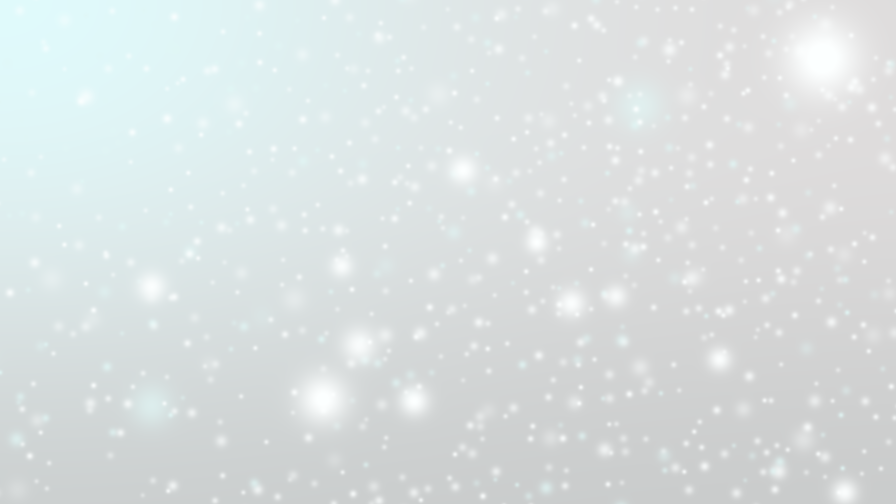
Give the GLSL for this background, as a Shadertoy shader.

```glsl
const vec3 SKY_TOP = vec3(0.872, 0.862, 0.862);
const vec3 SKY_BOTTOM = vec3(0.788, 0.796, 0.796);
const vec3 CYAN_LIGHT = vec3(0.878, 0.980, 0.985);
const vec3 SNOW_WHITE = vec3(0.99, 1.0, 1.0);
const vec3 SNOW_CYAN = vec3(0.88, 0.965, 0.96);

const vec2 LIGHT_STRETCH = vec2(0.85, 1.2);
const float LIGHT_FALLOFF = 1.7;
const vec2 DENSE_CENTER = vec2(1.22, 0.66);
const float DENSE_FALLOFF = 2.2;
const float SPARSE_DENSITY = 0.5;

// Large orbs: x, y, radius, strength
const vec4 ORB_SUN = vec4(1.632, 0.884, 0.072, 1.15);
const vec4 ORB_LOW = vec4(0.641, 0.208, 0.048, 1.05);
const vec4 ORB_HIGH = vec4(0.919, 0.662, 0.026, 1.00);
const vec4 ORB_PAIR = vec4(0.713, 0.315, 0.033, 0.90);
const vec4 ORB_SIDE = vec4(0.822, 0.204, 0.028, 1.00);
const vec4 ORB_LEFT = vec4(0.301, 0.431, 0.027, 0.95);
const vec4 ORB_MID = vec4(1.134, 0.398, 0.027, 0.95);
const vec4 ORB_SMALL = vec4(1.065, 0.519, 0.020, 1.00);
const vec4 ORB_RIGHT = vec4(1.428, 0.287, 0.022, 0.95);
const vec4 ORB_INNER = vec4(0.678, 0.472, 0.021, 0.90);
const vec4 ORB_CORNER = vec4(1.676, 0.023, 0.024, 0.95);
const vec4 ORB_NEAR = vec4(1.222, 0.412, 0.021, 0.85);
const vec4 HAZE_HIGH = vec4(1.269, 0.790, 0.046, 0.70);
const vec4 HAZE_LOW = vec4(0.301, 0.195, 0.040, 0.70);

float hash(vec2 p) {
    return fract(sin(dot(p, vec2(127.1, 311.7))) * 43758.5453);
}

float softDisc(vec2 p, vec2 center, float radius) {
    vec2 d = (p - center) / radius;
    return exp(-dot(d, d));
}

void addOrb(inout vec3 color, vec2 p, vec4 orb, vec3 tint) {
    float glow = orb.w * softDisc(p, orb.xy, orb.z);
    color = mix(color, tint, min(glow, 1.0));
}

// Snow is thickest around one region and thins out away from it
float snowDensity(vec2 p) {
    vec2 d = p - DENSE_CENTER;
    return mix(SPARSE_DENSITY, 1.0, exp(-DENSE_FALLOFF * dot(d, d)));
}

// One jittered grid of flakes; neighbours are visited so none is clipped
void addFlakes(inout vec3 color, vec2 p, float cell, vec2 radii,
               float amount, float strength, float seed) {
    vec2 home = floor(p / cell);
    for (int j = -1; j <= 1; j++) {
        for (int i = -1; i <= 1; i++) {
            vec2 id = home + vec2(i, j);
            vec2 key = id + seed;
            vec2 center = (id + vec2(hash(key), hash(key + 17.3))) * cell;
            float present = step(hash(key + 41.9), amount * snowDensity(center));
            float size = hash(key + 63.7);
            float radius = mix(radii.x, radii.y, size * size);
            float alpha = strength * mix(0.4, 1.0, hash(key + 89.1));
            vec3 tint = mix(SNOW_WHITE, SNOW_CYAN, step(0.75, hash(key + 101.3)));
            color = mix(color, tint, present * alpha * softDisc(p, center, radius));
        }
    }
}

void mainImage(out vec4 fragColor, in vec2 fragCoord) {
    vec2 p = fragCoord / iResolution.y;

    // Grey sky with a cool light in the upper left
    vec3 color = mix(SKY_BOTTOM, SKY_TOP, smoothstep(-0.1, 0.8, p.y));
    vec2 fromLight = (p - vec2(0.0, 1.0)) * LIGHT_STRETCH;
    float light = exp(-LIGHT_FALLOFF * dot(fromLight, fromLight));
    color = mix(color, CYAN_LIGHT, light);

    // Blurred hazes
    addOrb(color, p, HAZE_HIGH, SNOW_CYAN);
    addOrb(color, p, HAZE_LOW, SNOW_CYAN);

    // Scattered snow, from soft and large to fine
    addFlakes(color, p, 0.180, vec2(0.015, 0.025), 0.55, 0.48, 3.0);
    addFlakes(color, p, 0.080, vec2(0.009, 0.015), 0.55, 0.75, 29.0);
    addFlakes(color, p, 0.038, vec2(0.0045, 0.009), 0.65, 0.85, 57.0);

    // Bright orbs in front
    addOrb(color, p, ORB_SUN, SNOW_WHITE);
    addOrb(color, p, ORB_LOW, SNOW_WHITE);
    addOrb(color, p, ORB_HIGH, SNOW_WHITE);
    addOrb(color, p, ORB_PAIR, SNOW_WHITE);
    addOrb(color, p, ORB_SIDE, SNOW_WHITE);
    addOrb(color, p, ORB_LEFT, SNOW_WHITE);
    addOrb(color, p, ORB_MID, SNOW_WHITE);
    addOrb(color, p, ORB_SMALL, SNOW_WHITE);
    addOrb(color, p, ORB_RIGHT, SNOW_WHITE);
    addOrb(color, p, ORB_INNER, SNOW_WHITE);
    addOrb(color, p, ORB_CORNER, SNOW_WHITE);
    addOrb(color, p, ORB_NEAR, SNOW_WHITE);

    fragColor = vec4(color, 1.0);
}
```
